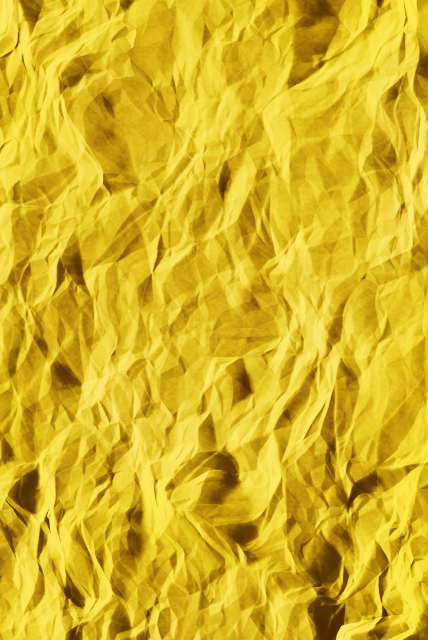
This texture is drawn by a Shadertoy shader. Its source:

```glsl
// Crumpled yellow paper, lit from the left.
// Layers of folded Voronoi facets, each bent by the coarser ones, form a height
// field; its slope towards the light and short shadows pick a yellow tone.

#define FOLD_SCALE 5.6      // largest folds per canvas height
#define FOLD_FALLOFF 0.91   // slope of each finer fold layer
#define FOLD_TILT 0.16      // mean lean of the folds, radians
#define BEND 0.042          // curving of the crease lines
#define BREAK 0.9           // how far coarse folds displace finer ones
#define LIGHT_DIR normalize(vec2(-0.95, 0.34))
#define SLOPE_STEP 0.0013   // sampling distance for the slope
#define CONTRAST 1.7
#define EXPOSURE 0.07
#define SHADOW 0.9
#define GRAIN 0.3

float hash(vec2 p) {
    return fract(sin(dot(p, vec2(127.1, 311.7))) * 43758.5453);
}

float noise(vec2 p) {
    vec2 cell = floor(p), f = fract(p);
    f = f * f * (3.0 - 2.0 * f);
    float low = mix(hash(cell), hash(cell + vec2(1, 0)), f.x);
    float high = mix(hash(cell + vec2(0, 1)), hash(cell + vec2(1, 1)), f.x);
    return mix(low, high, f.y);
}

vec2 wobble(vec2 p) {
    return vec2(noise(p), noise(p + 19.0)) - 0.5;
}

mat2 rotation(float a) {
    return mat2(cos(a), sin(a), -sin(a), cos(a));
}

// Raised or sunken cells: zero on each border, steep beside it, flatter inside.
// Softness rounds the crease along the border.
float facets(vec2 p, float softness) {
    vec2 base = floor(p);
    float nearest = 9.0, second = 9.0, lift = 0.0;
    for (int y = -1; y <= 1; y++)
    for (int x = -1; x <= 1; x++) {
        vec2 cell = base + vec2(x, y);
        vec2 site = cell + 0.1 + 0.8 * vec2(hash(cell), hash(cell + 37.3));
        float d = dot(site - p, site - p);
        if (d < nearest) {
            second = nearest;
            nearest = d;
            lift = 2.0 * hash(cell + 71.9) - 1.0;
        } else {
            second = min(second, d);
        }
    }
    float border = second - nearest;
    border *= border / (border + softness);
    return lift * border / (1.0 + 0.8 * border);
}

// Sum of fold layers, finer ones patchy and stronger near the bottom.
float paperHeight(vec2 p) {
    vec2 bent = p + BEND * wobble(p * 7.0) + 0.3 * BEND * wobble(p * 23.0 + 43.0);
    float height = 0.0, scale = FOLD_SCALE, slope = 0.66;
    for (int i = 0; i < 4; i++) {
        float layer = float(i);
        float lean = FOLD_TILT - 0.5 * cos(layer * 2.5);
        vec2 q = rotation(lean) * (bent + BREAK * height * vec2(0.8, -0.6));
        float patchy = mix(0.4, 1.55, noise(p * 5.0 + layer * 13.0));
        patchy *= 1.0 + 0.14 * layer * (0.5 - p.y);
        float softness = 0.01 + 0.28 * noise(p * 9.0 + layer * 29.0);
        height += slope * patchy / scale
                * facets(q * vec2(1.15, 0.82) * scale + layer * 17.0, softness);
        scale *= 1.85;
        slope *= FOLD_FALLOFF;
    }
    return height;
}

// Ramp from deep brown shadow to pale yellow, by rank of brightness.
vec3 paperColour(float rank) {
    vec3 tones[7] = vec3[7](
        vec3(0.40, 0.25, 0.02), vec3(0.60, 0.42, 0.03),
        vec3(0.74, 0.57, 0.04), vec3(0.84, 0.69, 0.07),
        vec3(0.91, 0.80, 0.15), vec3(0.96, 0.87, 0.28),
        vec3(0.98, 0.91, 0.36));
    float stops[7] = float[7](0.03, 0.11, 0.245, 0.445, 0.70, 0.92, 1.0);
    vec3 colour = vec3(0.28, 0.16, 0.01);
    float from = 0.0;
    for (int i = 0; i < 7; i++) {
        colour = mix(colour, tones[i], clamp((rank - from) / (stops[i] - from), 0.0, 1.0));
        from = stops[i];
    }
    return colour;
}

void mainImage(out vec4 fragColor, in vec2 fragCoord) {
    vec2 p = fragCoord / iResolution.y;
    vec2 light = LIGHT_DIR;

    // Slope facing the light
    vec2 offset = light * SLOPE_STEP;
    float facing = (paperHeight(p - offset) - paperHeight(p + offset)) / (2.0 * SLOPE_STEP);

    // Short shadows behind ridges
    float here = paperHeight(p), blocked = 0.0;
    for (int i = 1; i <= 3; i++) {
        float reach = 0.006 * float(i);
        blocked = max(blocked, paperHeight(p + light * reach) - here - 0.6 * reach);
    }

    // Broad undulation and paper grain
    float tone = CONTRAST * facing + EXPOSURE;
    tone -= SHADOW * smoothstep(0.0, 0.007, blocked);
    tone += 0.8 * (noise(p * 3.2 + 5.0) - 0.5);
    tone += GRAIN * (noise(p * 260.0) - 0.5);

    vec3 colour = paperColour(1.0 / (1.0 + exp(-1.7 * tone)));
    colour.b *= 0.75 + 0.5 * noise(p * 6.0 + 31.0);
    fragColor = vec4(colour, 1.0);
}
```
